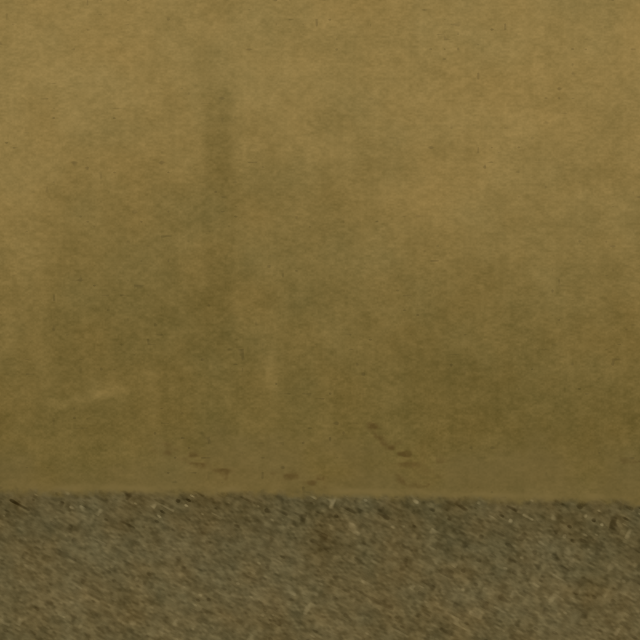
This texture is drawn by a WebGL 2 fragment shader. Its source:

```glsl
#version 300 es
precision highp float;
uniform vec2 u_resolution;
out vec4 fragColor;

float hash(vec2 p) {
    return fract(sin(dot(p, vec2(127.1, 311.7))) * 43758.5453);
}

float noise(vec2 p) {
    vec2 i = floor(p), f = fract(p);
    f = f * f * (3.0 - 2.0 * f);
    return mix(mix(hash(i), hash(i + vec2(1, 0)), f.x),
               mix(hash(i + vec2(0, 1)), hash(i + vec2(1, 1)), f.x), f.y);
}

// Fractal noise centred on zero
float fbm(vec2 p) {
    float sum = 0.0, amp = 0.5;
    for (int i = 0; i < 5; i++) {
        sum += amp * (noise(p) - 0.5);
        p = mat2(0.8, 0.6, -0.6, 0.8) * p * 2.03 + 7.3;
        amp *= 0.5;
    }
    return sum;
}

float blob(vec2 p, vec2 centre, vec2 radius) {
    vec2 d = (p - centre) / radius;
    return exp(-dot(d, d));
}

// Soft line between two points
float stroke(vec2 p, vec2 a, vec2 b, float width) {
    vec2 ab = b - a;
    float h = clamp(dot(p - a, ab) / dot(ab, ab), 0.0, 1.0);
    float d = length(p - a - ab * h) / width;
    return exp(-d * d);
}

vec3 plaster(vec2 p) {
    vec2 q = p + 0.05 * vec2(fbm(p * 9.0), fbm(p * 9.0 + 31.0));
    float tone = 0.20 + 0.66 * smoothstep(0.24, 0.94, q.y);

    // Broad damp areas
    tone -= 0.20 * blob(q, vec2(0.20, 0.52), vec2(0.13, 0.16));
    tone -= 0.13 * blob(q, vec2(0.10, 0.50), vec2(0.022, 0.12));
    tone -= 0.14 * blob(q, vec2(0.74, 0.39), vec2(0.22, 0.09));
    tone -= 0.10 * blob(q, vec2(0.42, 0.71), vec2(0.07, 0.05));
    tone -= 0.08 * blob(q, vec2(0.52, 0.66), vec2(0.04, 0.10));
    tone += 0.10 * blob(q, vec2(0.82, 0.68), vec2(0.20, 0.12));
    tone += 0.13 * blob(q, vec2(0.03, 0.57), vec2(0.06, 0.24));

    // Vertical run of damp
    float across = p.x + 0.012 * fbm(p * 20.0);
    float run = smoothstep(0.032, 0.012, abs(across - 0.342));
    tone -= run * (0.09 * smoothstep(0.35, 0.6, p.y) + 0.19 * blob(p, vec2(0.34, 0.79), vec2(0.08, 0.07)));
    tone -= 0.09 * blob(q, vec2(0.33, 0.57), vec2(0.05, 0.18));

    // Pale scuffs, broken by noise
    vec2 s = p + 0.03 * vec2(fbm(p * 28.0), fbm(p * 28.0 + 17.0));
    float scuff = 0.30 * blob(s, vec2(0.50, 0.483), vec2(0.030, 0.020));
    scuff += 0.24 * blob(s, vec2(0.42, 0.41), vec2(0.014, 0.045));
    scuff += 0.30 * blob(s, vec2(0.238, 0.39), vec2(0.011, 0.033));
    scuff += 0.28 * stroke(s, vec2(0.09, 0.365), vec2(0.19, 0.390), 0.010);
    tone += scuff * (0.4 + 0.9 * noise(p * 60.0));

    // Mottling, faint drips and grain
    tone += 0.20 * fbm(p * 7.0) + 0.34 * fbm(p * 26.0);
    tone += 0.14 * fbm(p * vec2(28.0, 4.0)) * smoothstep(0.9, 0.4, p.y);
    tone += 0.34 * fbm(p * vec2(85.0, 120.0));
    tone += 0.20 * (noise(p * vec2(170.0, 260.0)) - 0.5) + 0.15 * (noise(p * 400.0) - 0.5);
    vec3 col = mix(vec3(0.395, 0.338, 0.168), vec3(0.580, 0.487, 0.283), tone);
    col += vec3(0.020, 0.0, -0.012) * fbm(p * 15.0 + 5.0);

    // Greyer dust near the ledge
    col = mix(col, vec3(0.42, 0.36, 0.215), 0.4 * smoothstep(0.32, 0.24, p.y + 0.15 * fbm(p * 12.0)));

    // Small irregular pits
    float pits = smoothstep(0.86, 0.98, noise(p * vec2(95.0, 130.0) + 60.0));
    col *= 1.0 - 0.12 * pits * smoothstep(0.45, 0.75, noise(p * 23.0));

    // Broken brown cracks above the ledge
    vec2 w = p + 0.035 * vec2(fbm(p * 45.0), fbm(p * 45.0 + 11.0));
    float crack = stroke(w, vec2(0.25, 0.296), vec2(0.36, 0.264), 0.008);
    crack += 1.2 * stroke(w, vec2(0.585, 0.322), vec2(0.625, 0.292), 0.009);
    crack += 0.8 * stroke(w, vec2(0.62, 0.295), vec2(0.69, 0.268), 0.014);
    crack += 0.9 * stroke(w, vec2(0.43, 0.256), vec2(0.51, 0.250), 0.007);
    crack += 0.7 * stroke(w, vec2(0.62, 0.255), vec2(0.66, 0.243), 0.005);
    crack += 0.6 * stroke(w, vec2(0.97, 0.282), vec2(1.0, 0.280), 0.005);
    crack *= smoothstep(0.25, 0.75, noise(p * vec2(80.0, 110.0)));
    return mix(col, vec3(0.30, 0.225, 0.105), 0.55 * min(crack, 1.0));
}

vec3 stone(vec2 p, float depth) {
    // Grain stretched along a falling diagonal
    vec2 g = mat2(0.88, 0.47, -0.47, 0.88) * p;
    float grain = 0.8 * fbm(g * vec2(75.0, 130.0)) + 0.45 * (noise(g * vec2(160.0, 280.0)) - 0.5);
    vec3 col = mix(vec3(0.365, 0.322, 0.202), vec3(0.385, 0.337, 0.212), smoothstep(0.03, 0.20, depth));
    col += vec3(0.18, 0.165, 0.13) * grain + 0.05 * fbm(p * 14.0);
    col += vec3(0.03, 0.0, -0.02) * fbm(p * 28.0);

    // Chips and hollows, stronger under the ledge
    float rough = smoothstep(0.09, 0.02, depth);
    float flecks = noise(g * vec2(70.0, 115.0) + 40.0);
    col += vec3(0.13, 0.12, 0.10) * smoothstep(0.80, 0.99, flecks) * (0.5 + 0.7 * rough);
    col -= vec3(0.09, 0.085, 0.065) * smoothstep(0.24, 0.03, flecks) * (0.6 + 0.6 * rough);
    return col - 0.012 * rough * smoothstep(0.0, 0.02, depth);
}

void main() {
    vec2 p = gl_FragCoord.xy / u_resolution;
    float ledge = 0.242 - 0.020 * p.x * p.x + 0.004 * fbm(p.xx * vec2(30.0, 9.0));
    float depth = ledge - p.y;
    float lower = smoothstep(0.002, 0.020, depth + 0.018 * fbm(p * 80.0));
    vec3 col = mix(plaster(p), stone(p, depth), lower);

    // Pale lip, worn away in places
    float lip = exp(-pow((depth - 0.004) / 0.006, 2.0)) * smoothstep(0.1, 0.8, noise(p * vec2(28.0, 60.0)));
    col = mix(col, vec3(0.475, 0.405, 0.235), 0.65 * lip);
    fragColor = vec4(col, 1.0);
}
```
